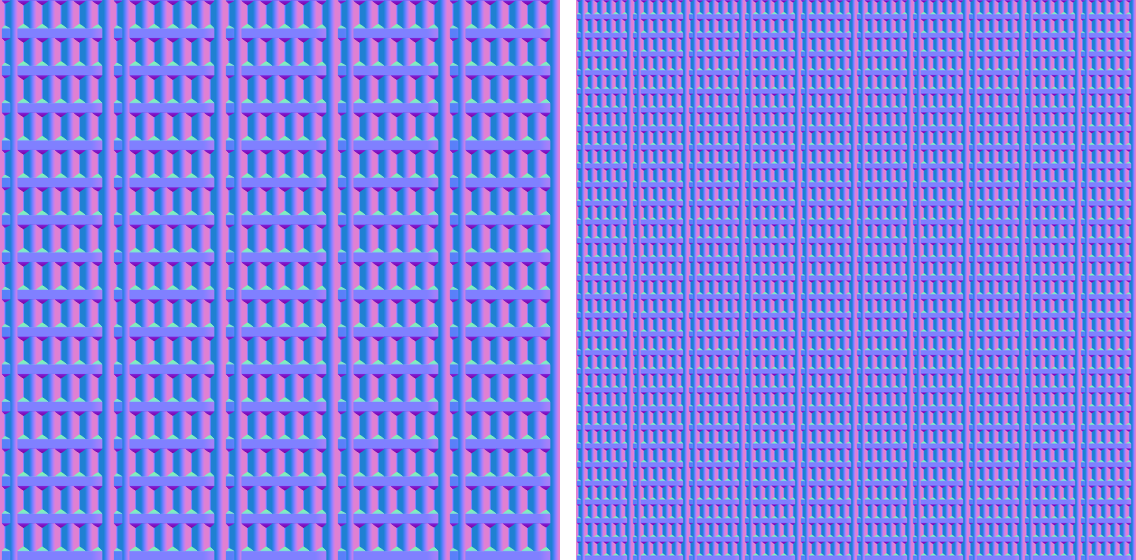
Left, the tile; right, the same tile 2 across and 2 down.
This texture map is drawn by a WebGL 2 fragment shader. Its source:

```glsl
#version 300 es
precision highp float;

uniform vec2 u_resolution;
out vec4 fragColor;

#define PANELS 5.0          // panels across the canvas
#define RIBS 6.0            // vertical ribs in each panel
#define BARS 15.0           // horizontal bars down the canvas
#define GROOVE_SHIFT 0.26   // first groove, in rib widths
#define BAR_CENTER 0.11     // bar position, in bar spacings
#define BAR_HALF 0.126      // half height of the flat bar face
#define BEVEL_REACH 0.125   // bevel length at the groove bottom
#define RIB_ROUND 0.21      // half width of the rounded rib crest
#define RIB_TILT 0.76       // sideways normal of the rib walls
#define BAR_LEVEL 0.33      // bar height, as distance up the groove wall
#define DIP_CENTER 5.9      // where the bar dips behind the tall ribs
#define DIP_TILT 0.3        // sideways normal of the dipping bar

// Coverage of an edge: distance and pixel size share one unit.
float coverage(float dist, float pixel) {
    return clamp(dist / pixel + 0.5, 0.0, 1.0);
}

// Signed offset to the nearest multiple of a period.
float wrapOffset(float x, float period) {
    return (fract(x / period + 0.5) - 0.5) * period;
}

// Rounded crests between sharp V grooves.
vec3 ribNormal(float fromCrest, float pixel) {
    float ramp = clamp(fromCrest / RIB_ROUND, -1.0, 1.0);
    ramp *= 1.25 - 0.25 * ramp * ramp;
    float grooveEdge = clamp((0.5 - abs(fromCrest)) / pixel, 0.0, 1.0);
    float x = RIB_TILT * clamp(ramp, -1.0, 1.0) * grooveEdge;
    return vec3(x, 0.0, sqrt(1.0 - x * x));
}

// Flat bar face that leans where it dips.
vec3 barNormal(float fromDip) {
    float lean = 1.0 - smoothstep(0.45, 1.1, abs(fromDip));
    float x = -sign(fromDip) * DIP_TILT * lean;
    return vec3(x, 0.0, sqrt(1.0 - x * x));
}

// Bevel that steepens away from the bar face.
vec3 bevelNormal(float fromBar) {
    float steep = clamp((abs(fromBar) - BAR_HALF) / BEVEL_REACH, 0.0, 1.0);
    float y = sign(fromBar) * mix(0.62, 0.98, sqrt(steep));
    return vec3(0.0, y, sqrt(1.0 - y * y));
}

void main() {
    vec2 uv = gl_FragCoord.xy / u_resolution;
    vec2 grid = vec2(PANELS * RIBS, BARS);
    vec2 pixel = grid / u_resolution;
    vec2 p = uv * grid;

    // Position within the ribs, bars and panel
    float ribCoord = p.x - GROOVE_SHIFT;
    float fromCrest = fract(ribCoord) - 0.5;
    float fromGroove = 0.5 - abs(fromCrest);
    float ribIndex = mod(floor(ribCoord), RIBS);
    float fromBar = wrapOffset(p.y - BAR_CENTER, 1.0);
    float fromDip = wrapOffset(p.x - DIP_CENTER, RIBS);

    // Bar height against the groove walls
    float level = BAR_LEVEL - 0.19 * (1.0 - smoothstep(0.0, 0.9, abs(fromDip)));
    bool tallRib = ribIndex < 0.5 || ribIndex > RIBS - 1.5;
    float exposed = tallRib ? coverage(level - fromGroove, pixel.x) : 1.0;
    float depth = max(level - fromGroove, 0.0) / BAR_LEVEL;
    float reach = BAR_HALF + BEVEL_REACH * pow(depth, 0.8);

    // Layers: ribs, then bar with its bevels
    float bevelMix = coverage(abs(fromBar) - BAR_HALF, pixel.y);
    vec3 bar = mix(barNormal(fromDip), bevelNormal(fromBar), bevelMix);
    float barMask = coverage(reach - abs(fromBar), pixel.y) * exposed;
    vec3 normal = mix(ribNormal(fromCrest, pixel.x), bar, barMask);

    fragColor = vec4(normal * 0.5 + 0.5, 1.0);
}
```
